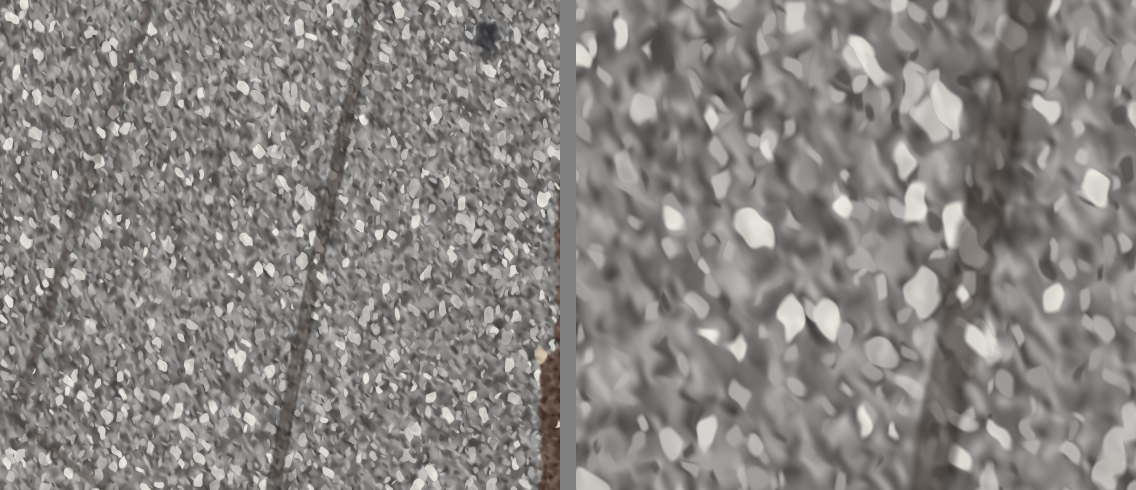
Left, the full canvas; right, a detail of the centre.
Give the GLSL for this texture, as a WebGL 2 fragment shader.

```glsl
#version 300 es
precision highp float;
// Worn grey terrazzo-like stone with pale flakes, two slanted grooves and a rusty edge.
uniform vec2 u_resolution;
out vec4 fragColor;

float hash(vec2 p) {
  vec3 q = fract(vec3(p.xyx) * 0.1031);
  q += dot(q, q.yzx + 33.33);
  return fract((q.x + q.y) * q.z);
}

float noise(vec2 p) {
  vec2 i = floor(p), f = fract(p);
  f = f * f * (3.0 - 2.0 * f);
  return mix(mix(hash(i), hash(i + vec2(1, 0)), f.x),
             mix(hash(i + vec2(0, 1)), hash(i + vec2(1, 1)), f.x), f.y);
}

mat2 rotation(float a) {
  float c = cos(a), s = sin(a);
  return mat2(c, -s, s, c);
}

// Scattered slanted flakes: x is coverage, y is a random shade of the flake.
vec2 flakes(vec2 p, float cell, float density, float size, float seed) {
  vec2 home = floor(p / cell), result = vec2(0.0);
  for (int j = -1; j <= 1; j++)
    for (int i = -1; i <= 1; i++) {
      vec2 id = home + vec2(i, j), key = id + seed;
      if (hash(key) > density) continue;
      vec2 jitter = vec2(hash(key + 17.3), hash(key + 41.7));
      float angle = 2.05 + 1.5 * (hash(key + 73.1) - 0.5);
      vec2 q = rotation(angle) * (p - (id + jitter) * cell);
      float radius = size * mix(0.55, 1.2, hash(key + 97.9));
      vec2 axes = radius * vec2(1.25, mix(0.5, 0.95, hash(key + 29.5)));
      q.x += 0.35 * q.y;
      vec2 e = abs(q / axes);
      float d = (pow(dot(e * e, e), 1.0 / 3.0) - 1.0) * axes.y;
      float cover = 1.0 - smoothstep(-0.0015, 0.0015, d);
      if (cover > result.x) result = vec2(cover, hash(key + 61.2));
    }
  return result;
}

float segmentDistance(vec2 p, vec2 a, vec2 b) {
  vec2 d = b - a;
  return length(p - a - d * clamp(dot(p - a, d) / dot(d, d), 0.0, 1.0));
}

void main() {
  vec2 p = gl_FragCoord.xy / u_resolution.y;
  float right = u_resolution.x / u_resolution.y;
  vec2 wobble = vec2(noise(p * 90.0), noise(p * 90.0 + 50.0)) - 0.5;
  vec2 w = p + 0.007 * wobble;

  // Fine streaky matrix
  vec2 s = rotation(1.95 + 0.3 * p.x) * w;
  float fine = noise(s * vec2(75.0, 140.0)) - 0.5;
  float medium = noise(s * vec2(38.0, 62.0) + 20.0) - 0.5;
  float broad = noise(p * 5.0 + 8.0) - 0.5;
  float tone = 0.485 + 0.34 * fine + 0.17 * medium + 0.04 * broad;

  // Dark specks, small grains and larger pale flakes
  vec2 speck = flakes(w, 0.022, 0.25, 0.0045, 11.0);
  tone = mix(tone, 0.27 + 0.1 * speck.y, 0.8 * speck.x);
  vec2 grain = flakes(w, 0.016, 0.42, 0.0055, 131.0);
  tone = mix(tone, 0.57 + 0.2 * grain.y, 0.9 * grain.x);
  vec2 flake = flakes(w, 0.03, 0.34, 0.0105, 257.0);
  float flakeTone = 0.66 + 0.24 * flake.y + 0.12 * fine;
  tone = mix(tone, flakeTone, 0.95 * flake.x);
  vec3 color = tone + vec3(0.006, 0.0, -0.007);
  color.b -= 0.025 * flake.x * flake.y;

  // Long grooves and the short crack in the lower corner
  float bend = 0.004 * (noise(p * 22.0) - 0.5);
  float leftLine = abs(p.x + bend - (-0.01 + 0.285 * p.y + 0.03 * p.y * p.y));
  float midLine = abs(p.x + bend - (0.558 + 0.18 * p.y + 0.024 * p.y * p.y));
  float leftGroove = (1.0 - smoothstep(0.007, 0.017, leftLine + 0.005 * wobble.x))
                   * smoothstep(0.15, 0.19, p.y);
  float midGroove = 1.0 - smoothstep(0.011, 0.019, midLine + 0.005 * wobble.x);
  float crackLine = segmentDistance(w, vec2(0.02, 0.155), vec2(0.225, -0.01));
  float crack = 1.0 - smoothstep(0.004, 0.014, crackLine);
  float groove = max(0.88 * leftGroove, max(midGroove, 0.9 * crack));
  float rim = smoothstep(0.004, 0.012, midLine) * midGroove;
  vec3 dirt = vec3(0.375, 0.35, 0.335) + 0.5 * (tone - 0.5) - 0.04 * rim;
  color = mix(color, dirt, 0.92 * groove);

  // Dark round stain
  float stainEdge = length((p - vec2(0.993, 0.926)) * vec2(1.0, 0.9)) + 0.014 * wobble.y;
  float stain = 1.0 - smoothstep(0.02, 0.031, stainEdge);
  color = mix(color, vec3(0.25, 0.25, 0.265) + 0.15 * fine, 0.9 * stain);

  // Rusty strip along the right border, wider near the bottom
  float strip = mix(0.007, 0.04, 1.0 - smoothstep(0.25, 0.3, p.y))
              * (1.0 - smoothstep(0.55, 0.68, p.y));
  float inset = right - p.x + 0.012 * wobble.x + 0.012 * (noise(p * 25.0) - 0.5);
  float rust = (1.0 - smoothstep(strip - 0.005, strip + 0.005, inset))
             * step(0.001, strip);
  color = mix(color, vec3(0.34, 0.265, 0.225) + 0.25 * fine, 0.92 * rust);
  float chipEdge = length((w - vec2(right - 0.04, 0.275)) * vec2(1.0, 0.6));
  color = mix(color, vec3(0.75, 0.69, 0.6) + 0.2 * fine,
              1.0 - smoothstep(0.009, 0.014, chipEdge));

  // Sparse bright glints, also inside the grooves
  vec2 glint = flakes(w, 0.045, 0.16, 0.007, 401.0);
  color = mix(color, vec3(0.9, 0.89, 0.87) - 0.08 * glint.y, 0.95 * glint.x * (1.0 - stain));

  fragColor = vec4(clamp(color, 0.0, 1.0), 1.0);
}
```
